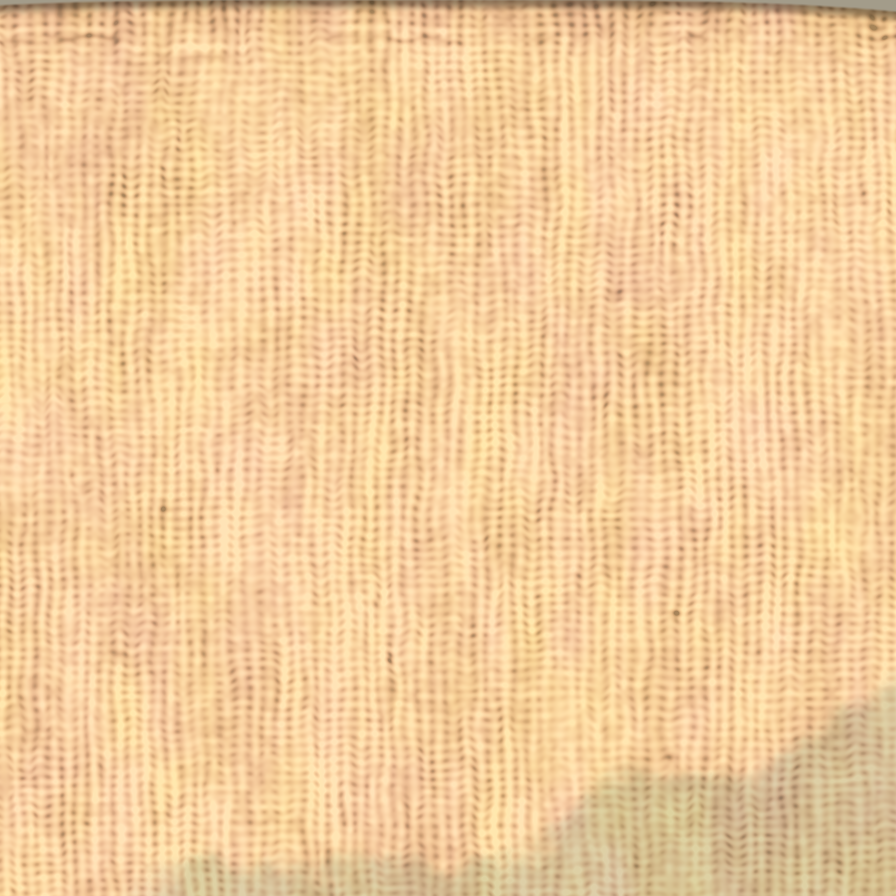
Give the GLSL for this texture, as a WebGL 1 fragment shader.

```glsl
precision highp float;
uniform vec2 u_resolution;

const float TAU = 6.2831853;
const vec2 THREADS = vec2(67.0, 94.0);
const vec3 UMBER = vec3(0.65, 0.51, 0.36);
const vec3 TAN = vec3(0.82, 0.64, 0.46);
const vec3 SAND = vec3(0.92, 0.74, 0.55);
const vec3 PEACH = vec3(0.97, 0.81, 0.61);
const vec3 CREAM = vec3(1.0, 0.87, 0.67);
const vec3 SAGE_TINT = vec3(0.86, 0.91, 0.92);
const vec3 BACKDROP = vec3(0.64, 0.61, 0.54);

float hash(vec2 p) {
  return fract(sin(dot(p, vec2(127.1, 311.7))) * 43758.5453);
}

float noise(vec2 p) {
  vec2 cell = floor(p);
  vec2 f = fract(p);
  f = f * f * (3.0 - 2.0 * f);
  float low = mix(hash(cell), hash(cell + vec2(1.0, 0.0)), f.x);
  float high = mix(hash(cell + vec2(0.0, 1.0)), hash(cell + 1.0), f.x);
  return mix(low, high, f.y);
}

float fbm(vec2 p) {
  float sum = 0.0;
  float amplitude = 0.5;
  for (int i = 0; i < 4; i++) {
    sum += amplitude * noise(p);
    p = p * 2.03 + 17.3;
    amplitude *= 0.5;
  }
  return sum / 0.9375;
}

// Maps tone 0..1 from dark gaps to bright threads
vec3 clothColor(float tone) {
  float t = clamp(tone, 0.0, 1.12) * 4.0;
  vec3 color = mix(UMBER, TAN, clamp(t, 0.0, 1.0));
  color = mix(color, SAND, clamp(t - 1.0, 0.0, 1.0));
  color = mix(color, PEACH, clamp(t - 2.0, 0.0, 1.0));
  return mix(color, CREAM, clamp(t - 3.0, 0.0, 1.48));
}

// Strong upright threads, with faint rows that shift from thread to thread
float weave(vec2 uv) {
  vec2 drift = vec2(noise(uv * vec2(9.0, 5.0)), noise(uv * vec2(6.0, 8.0) + 40.0));
  vec2 p = uv * THREADS + 0.8 * (drift - 0.5);
  p.x += 0.35 * (noise(vec2(p.x * 0.7, uv.y * 26.0)) - 0.5);
  p.y += 0.7 * (noise(vec2(p.x, uv.y * 20.0 + 30.0)) - 0.5);
  vec2 wave = cos(TAU * p);
  float columnStrength = mix(0.07, 0.27, noise(uv * vec2(16.0, 9.0) + 70.0));
  float rowStrength = mix(0.02, 0.13, noise(uv * vec2(20.0, 14.0) + 25.0));
  float gap = 0.5 - 0.5 * wave.x;
  float hole = gap * (0.5 - 0.5 * wave.y);
  float holeDepth = 0.38 * noise(p * vec2(1.0, 0.8) + 15.0);
  float grain = noise(p * vec2(1.1, 1.0) + 5.0) - 0.5;
  float fiber = noise(p * vec2(2.3, 1.9) + 90.0) - 0.5;
  float strand = noise(vec2(p.x * 1.6, uv.y * 22.0)) - 0.5;
  return columnStrength * wave.x + rowStrength * wave.y - holeDepth * (hole - 0.25)
    + 0.24 * grain + 0.22 * fiber + 0.27 * strand;
}

float softSpot(vec2 offset, vec2 radius) {
  vec2 q = offset / radius;
  return exp(-dot(q, q));
}

// Small dark stains
float specks(vec2 uv) {
  float sum = 0.0;
  for (int i = 0; i < 16; i++) {
    float id = float(i);
    vec2 center = vec2(hash(vec2(id, 3.1)), hash(vec2(id, 7.7)));
    float size = mix(0.003, 0.007, hash(vec2(id, 5.3)));
    sum += softSpot(uv - center, vec2(size)) * mix(0.2, 0.6, hash(vec2(id, 9.2)));
  }
  return sum;
}

// Pale upright thickened threads
float slubs(vec2 uv) {
  float sum = 0.0;
  for (int i = 0; i < 5; i++) {
    float id = float(i);
    vec2 center = mix(vec2(0.3, 0.4), vec2(0.85, 0.88),
                      vec2(hash(vec2(id, 21.4)), hash(vec2(id, 33.8))));
    vec2 size = vec2(0.01, mix(0.02, 0.05, hash(vec2(id, 45.6))));
    sum += softSpot(uv - center, size);
  }
  return sum;
}

// Broken crease under the hem: x is shadow, y is highlight
vec2 crease(vec2 uv) {
  float sag = 0.018 * smoothstep(0.14, 0.18, uv.x) * (1.0 - smoothstep(0.3, 0.36, uv.x));
  float y = uv.y - 0.956 + sag - 0.008 * (noise(vec2(uv.x * 40.0, 2.0)) - 0.5);
  float broken = smoothstep(0.25, 0.8, noise(vec2(uv.x * 26.0, 8.0)));
  return broken * vec2(exp(-pow(y / 0.0035, 2.0)), exp(-pow((y - 0.009) / 0.005, 2.0)));
}

// Washed green stain rising toward the lower right
float sageMask(vec2 uv) {
  float border = 0.035 * smoothstep(0.12, 0.22, uv.x)
    + 0.1 * smoothstep(0.56, 0.72, uv.x) + 0.1 * smoothstep(0.8, 1.02, uv.x);
  border += 0.05 * (fbm(uv * 26.0) - 0.5);
  return smoothstep(-0.02, 0.02, border - uv.y) * smoothstep(0.1, 0.22, uv.x);
}

void main() {
  vec2 uv = gl_FragCoord.xy / u_resolution;
  float clouds = fbm(uv * vec2(12.0, 5.0) + 12.0) - 0.5;
  float streaks = noise(uv * vec2(36.0, 10.0) + 60.0) - 0.5;
  float hem = smoothstep(0.94, 0.985, uv.y);
  vec2 fold = crease(uv);

  // Cloth tone and broad warm or rosy patches
  float tone = 0.77 + weave(uv) + 0.38 * clouds + 0.22 * streaks;
  tone += 0.22 * slubs(uv) - specks(uv) - 0.25 * hem;
  tone += 0.2 * fold.y - 0.4 * fold.x;
  vec3 color = clothColor(tone);
  float hue = fbm(uv * vec2(22.0, 10.0) + 130.0) - 0.5;
  color += hue * vec3(0.0, 0.04, -0.08);

  // Faded dye and the shaded upper edge
  color *= mix(vec3(1.0), SAGE_TINT, sageMask(uv));
  float edge = 0.999 - 0.011 * pow(abs(uv.x - 0.45) * 1.9, 4.0);
  color *= 1.0 - 0.4 * smoothstep(-0.014, 0.0, uv.y - edge);
  color = mix(color, BACKDROP, smoothstep(-0.001, 0.003, uv.y - edge));
  gl_FragColor = vec4(clamp(color, 0.0, 1.0), 1.0);
}
```
